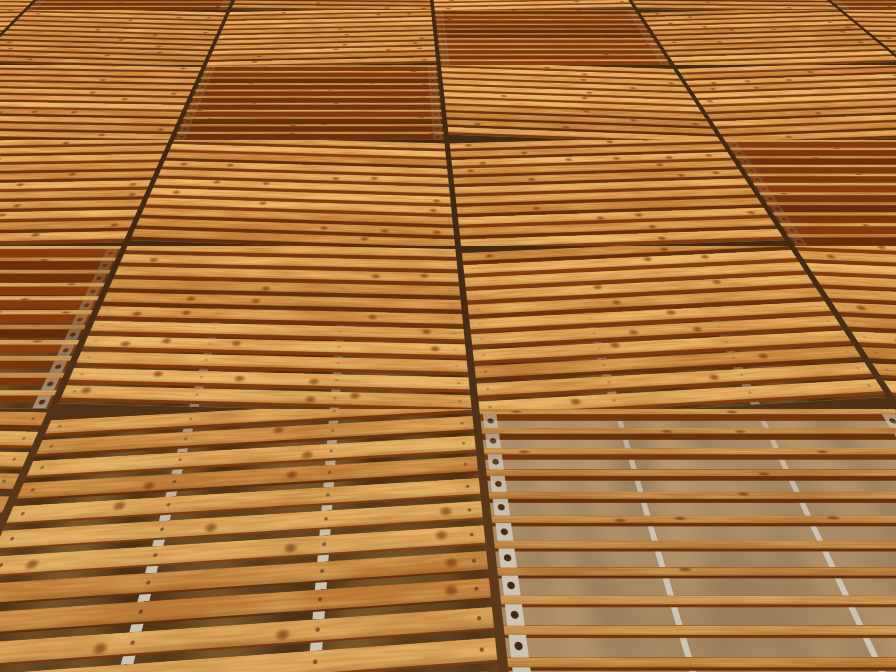
A Shadertoy shader for this texture:

```glsl
const vec3 PALE_WOOD = vec3(0.93, 0.72, 0.41);
const vec3 WARM_WOOD = vec3(0.77, 0.50, 0.22);
const vec3 UNDERSIDE = vec3(0.45, 0.20, 0.04);
const vec3 SHADOW = vec3(0.26, 0.16, 0.07);
const vec3 DIM_BACK = vec3(0.47, 0.33, 0.17);
const vec3 WALL = vec3(0.66, 0.54, 0.39);
const vec3 METAL = vec3(0.80, 0.77, 0.71);
const float SLATS = 11.0;

float hash(vec2 p) {
    vec3 q = fract(p.xyx * 0.1031);
    q += dot(q, q.yzx + 33.33);
    return fract((q.x + q.y) * q.z);
}

float gradientDot(vec2 corner, vec2 offset) {
    float angle = 6.2832 * hash(corner);
    return dot(vec2(cos(angle), sin(angle)), offset);
}

float gradientNoise(vec2 p) {
    vec2 i = floor(p), f = fract(p);
    vec2 u = f * f * f * (f * (f * 6.0 - 15.0) + 10.0);
    vec2 e = vec2(1.0, 0.0);
    return mix(mix(gradientDot(i, f), gradientDot(i + e, f - e), u.x),
               mix(gradientDot(i + e.yx, f - e.yx), gradientDot(i + 1.0, f - 1.0), u.x), u.y);
}

// 1 below the edge, 0 above it, blurred by w
float below(float x, float edge, float w) {
    return 1.0 - smoothstep(edge - w, edge + w, x);
}

float band(float x, float lo, float hi, float w) {
    return below(x, hi, w) - below(x, lo, w);
}

// Board surface: along runs with the grain, across is 0..1 over the board
vec3 timber(float along, float across, float seed) {
    float offset = seed * 91.0;
    float tone = 0.5 + 0.8 * (seed - 0.5);
    tone += 0.55 * gradientNoise(vec2(along * 4.0, across + offset));
    tone += 0.45 * gradientNoise(vec2(along * 11.0, across * 6.0 + offset * 3.0));
    vec3 color = mix(WARM_WOOD, PALE_WOOD, clamp(tone, 0.0, 1.0));

    // Knots, at most one per cell
    float cell = floor(along * 6.0);
    float chance = hash(vec2(cell, offset));
    float shift = hash(vec2(cell + 17.0, offset)) - 0.5;
    vec2 toKnot = vec2((fract(along * 6.0) - 0.5 - 0.5 * shift) * 3.5, across - 0.5 - 0.5 * shift);
    float knot = step(0.76, chance) * below(length(toKnot), 0.22, 0.16);
    color = mix(color, UNDERSIDE, 0.6 * knot);
    return color * mix(1.0, 0.88, smoothstep(0.7, 1.0, across));
}

// One turned panel per four in each row, staggered by bit reversal
bool isTurned(ivec2 panel) {
    int i = (panel.y + 1) & 3;
    return (panel.x & 3) == (i & 1) * 2 + (i >> 1);
}

// Slope of the slats in a panel
float panelTilt(ivec2 panel) {
    float side = ((panel.y - 2 * panel.x - 2) & 3) < 2 ? 1.0 : -1.0;
    return side * mix(0.03, 0.12, hash(vec2(panel) + 40.0));
}

void mainImage(out vec4 fragColor, in vec2 fragCoord) {
    float pixel = 1.0 / iResolution.y;
    float x = (fragCoord.x - 0.5 * iResolution.x) * pixel;
    float scale = 1.5365 - fragCoord.y * pixel;
    float near = smoothstep(0.85, 1.4, scale);

    // Perspective facade coordinates, one unit per panel
    vec2 facade = vec2(((x + 0.0816) / scale - 0.107) / 0.55,
                       (1.0 / scale - 0.8738) / 0.235);
    vec2 blur = 0.7 * pixel / vec2(scale * 0.55, scale * scale * 0.235);
    vec2 cell = floor(facade);
    ivec2 panel = ivec2(cell);
    vec2 local = facade - cell;
    bool turned = isTurned(panel);

    // Slat coordinates, measured downward from each upper edge
    float height = local.y + (turned ? 0.0 : panelTilt(panel) * (local.x - 0.5));
    float slat = (1.0 - height) * SLATS;
    float t = fract(slat);
    float slatBlur = min(blur.y * SLATS, 0.25);
    float seed = hash(vec2(floor(slat), hash(cell + 9.0) * 57.0));
    float face = turned ? 0.30 : 0.68;
    float depth = turned ? mix(0.72, 0.10, near) : mix(0.30, 0.07, near);

    // Space behind the slats
    float stain = gradientNoise(facade * vec2(9.0, 2.0));
    vec3 color = mix(SHADOW, DIM_BACK, clamp(0.3 + 0.35 * near + stain, 0.0, 1.0));
    if (turned && panel.y < 0) color = WALL * (1.0 + 0.22 * stain);

    // Vertical supports at the thirds
    float toSupport = abs(abs(local.x - 0.5) - 0.1667);
    float support = below(toSupport, turned ? 0.006 : 0.011, blur.x);
    color = mix(color, METAL, support * near);

    // Shaded underside of each slat
    vec3 underside = UNDERSIDE * (0.85 + 0.35 * seed);
    color = mix(color, underside, below(t, face + depth, slatBlur));

    // End rails with bolt holes
    float toSide = min(local.x, 1.0 - local.x);
    if (turned) {
        float rail = band(toSide, 0.016, 0.048, blur.x);
        float hole = below(length(vec2((toSide - 0.032) * 18.0, t - 0.65)), 0.13, slatBlur);
        color = mix(color, mix(METAL, SHADOW, hole), rail * mix(0.15, 1.0, near));
    }

    // Front faces and screws
    float toFace = abs(fract(t - 0.5 * face + 0.5) - 0.5);
    vec3 wood = timber(facade.x, clamp(t / face, 0.0, 1.0), seed);
    wood *= turned ? 0.92 : mix(1.0, 0.95, near);
    float screwX = min(toSupport, abs(toSide - 0.035));
    float screw = below(length(vec2(screwX * 18.0, t - 0.5 * face)), 0.07, slatBlur);
    wood = mix(wood, SHADOW, turned ? 0.0 : 0.6 * screw * near);
    color = mix(color, wood, below(toFace, 0.5 * face, slatBlur));

    // Seams between panels
    float inside = band(height, 0.0, 1.0, blur.y) * (1.0 - below(toSide, 0.009, blur.x));
    color = mix(SHADOW * (1.0 + 0.4 * near), color, inside);
    fragColor = vec4(color, 1.0);
}
```
